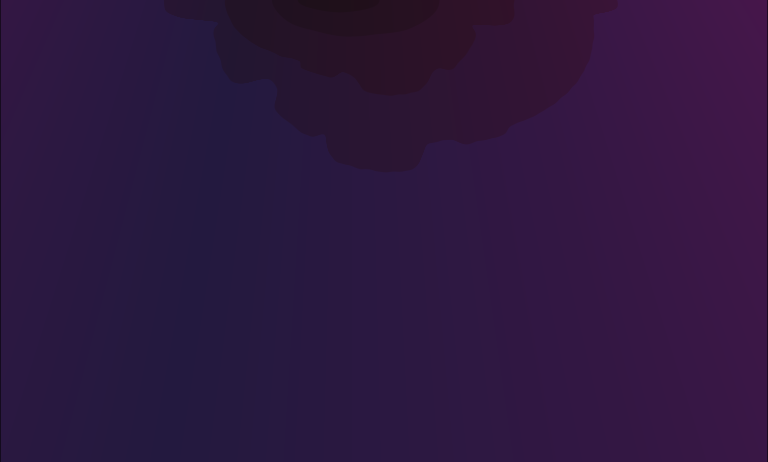
Give the GLSL for this background, as a Shadertoy shader.

```glsl
// Dusky indigo-to-plum rays with dark scalloped layers hanging from the top edge.
#define INDIGO vec3(0.138, 0.098, 0.246)
#define PLUM vec3(0.202, 0.090, 0.264)
#define MAGENTA vec3(0.276, 0.088, 0.293)
#define OUTER_TINT vec3(0.98, 0.87, 0.78)
#define INNER_TINT vec3(0.89, 0.92, 0.82)
#define RAY_SPREAD 0.7
#define RAY_X 0.46
#define ROUGHNESS 0.004
#define BLOOM_X 0.508

vec2 hashGradient(vec2 cell) {
    float angle = 6.2832 * fract(sin(dot(cell, vec2(127.1, 311.7))) * 43758.5);
    return vec2(cos(angle), sin(angle));
}

float gradientNoise(vec2 p) {
    vec2 i = floor(p), f = fract(p);
    vec2 u = f * f * f * (f * (f * 6.0 - 15.0) + 10.0);
    vec2 e = vec2(1.0, 0.0);
    float low = mix(dot(hashGradient(i), f),
                    dot(hashGradient(i + e), f - e), u.x);
    float high = mix(dot(hashGradient(i + e.yx), f - e.yx),
                     dot(hashGradient(i + 1.0), f - 1.0), u.x);
    return mix(low, high, u.y);
}

// Soft angular bump
float swell(float a, float centre, float width, float height) {
    float d = (a - centre) / width;
    return height * exp(-d * d);
}

// Flat-topped angular bump with steep flanks
float lobe(float a, float centre, float width, float height) {
    float d = (a - centre) / width;
    float d4 = d * d * d * d;
    return height * exp(-d4 * d4);
}

// Radius of each layer, angle measured from the right towards the bottom
float outerRadius(float a) {
    return 0.31 + swell(a, 0.25, 0.65, 0.14) + lobe(a, -0.03, 0.09, 0.06)
         + lobe(a, 0.98, 0.15, 0.016) + lobe(a, 1.68, 0.32, 0.06)
         + lobe(a, 2.24, 0.2, 0.034) + lobe(a, 2.82, 0.22, 0.08)
         + lobe(a, 3.2, 0.165, 0.18);
}

float middleRadius(float a) {
    return 0.18 + lobe(a, 0.0, 0.26, 0.09) + lobe(a, 0.62, 0.3, 0.022)
         + lobe(a, 1.53, 0.42, 0.026) + lobe(a, 2.35, 0.17, 0.022)
         + swell(a, 3.14, 0.55, 0.178);
}

// Approximate signed distance to an ellipse
float ellipse(vec2 p, vec2 radii) {
    float k = length(p / radii);
    return k * (k - 1.0) / max(length(p / (radii * radii)), 0.001);
}

// Colour across the fan of rays
vec3 rayColour(float s) {
    vec3 c = mix(INDIGO, PLUM, clamp((-0.15 - s) / 0.31, 0.0, 1.0));
    c = mix(c, PLUM, clamp((s + 0.14) / 0.36, 0.0, 1.0));
    return mix(c, MAGENTA, clamp((s - 0.22) / 0.32, 0.0, 1.0));
}

void mainImage(out vec4 fragColor, in vec2 fragCoord) {
    vec2 uv = fragCoord / iResolution.xy;
    float aspect = iResolution.x / iResolution.y;
    float depth = 1.0 - uv.y;
    float soft = 0.7 / iResolution.y;

    // Rays widening downwards
    vec3 colour = rayColour((uv.x - RAY_X) / (1.0 + RAY_SPREAD * depth));

    // Layers around a point on the top edge
    vec2 p = vec2((uv.x - BLOOM_X) * aspect, depth);
    float angle = atan(p.y, p.x);
    float radius = length(p) + ROUGHNESS * gradientNoise(p * 40.0);
    float wobble = ROUGHNESS * gradientNoise(p * 15.0 + 7.0);
    float outer = radius - outerRadius(angle);
    float middle = radius - middleRadius(angle);
    float inner = ellipse(p + vec2(0.074, 0.0), vec2(0.182, 0.078)) + wobble;
    float core = ellipse(p + vec2(0.112, 0.0), vec2(0.088, 0.026)) + wobble;

    colour *= mix(OUTER_TINT, vec3(1.0), smoothstep(-soft, soft, outer));
    colour *= mix(OUTER_TINT, vec3(1.0), smoothstep(-soft, soft, middle));
    colour *= mix(INNER_TINT, vec3(1.0), smoothstep(-soft, soft, inner));
    colour *= mix(INNER_TINT, vec3(1.0), smoothstep(-soft, soft, core));

    // Thin dark side borders
    float side = min(uv.x, 1.0 - uv.x);
    colour *= mix(0.45, 1.0, smoothstep(0.0005, 0.002, side));
    fragColor = vec4(colour, 1.0);
}
```
